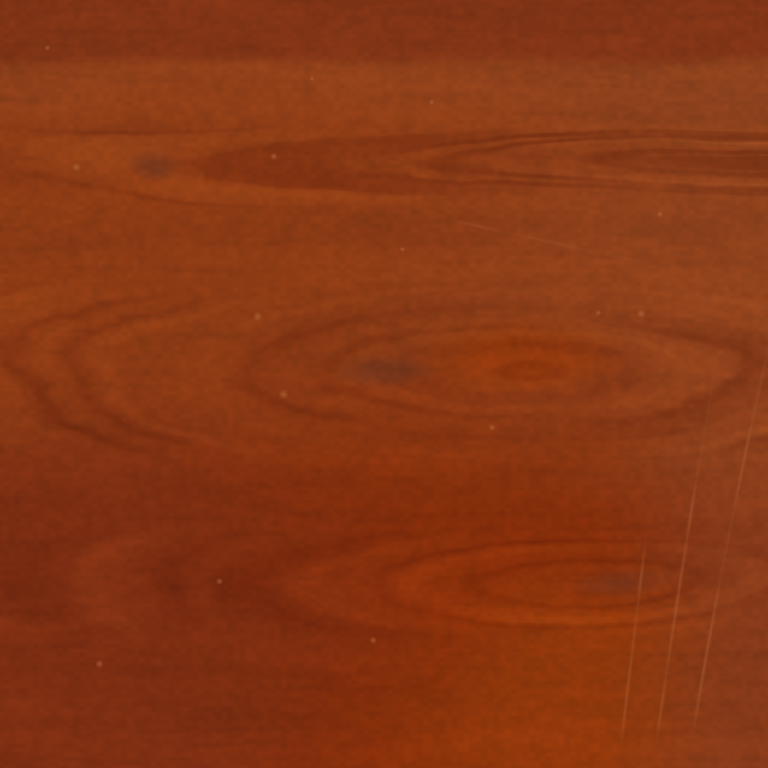
Reproduce this texture procedurally as a WebGL 2 fragment shader.

```glsl
#version 300 es
precision highp float;
// Varnished red-brown wood with horizontal grain, arched rings, knots and faint scratches.
uniform vec2 u_resolution;
out vec4 fragColor;

const vec3 SIENNA   = vec3(0.55, 0.23, 0.08);
const vec3 MAHOGANY = vec3(0.49, 0.18, 0.07);
const vec3 DEEP_RED = vec3(0.53, 0.18, 0.04);
const vec3 TAN      = vec3(0.57, 0.27, 0.12);
const vec3 ORANGE   = vec3(0.575, 0.22, 0.045);
const vec3 DUSTY    = vec3(0.52, 0.23, 0.11);
const vec3 KNOT     = vec3(0.40, 0.20, 0.13);
const vec3 PALE     = vec3(0.72, 0.44, 0.26);

const float BAND_TOP = 0.79;       // height of the first ring band
const float BAND_STEP = 0.272;     // drop to the next band
const vec3 BAND_HALF = vec3(0.046, 0.105, 0.065);
const vec3 RING_CENTER = vec3(1.02, 0.69, 0.76);
const vec3 RING_LENGTH = vec3(0.75, 0.50, 0.35);
const vec3 RING_COUNT = vec3(13.0, 14.0, 9.0);
const float RING_DEPTH = 0.16;
const float STREAK_DEPTH = 0.13;
const float PORE_DEPTH = 0.035;
const float MOTTLE_DEPTH = 0.125;
const float SCRATCH_WIDTH = 0.0038;
const float SPECK_GRID = 26.0;

float hash(vec2 p) {
  vec3 q = fract(vec3(p.xyx) * 0.1031);
  q += dot(q, q.yzx + 33.33);
  return fract((q.x + q.y) * q.z);
}

float noise(vec2 p) {
  vec2 cell = floor(p), f = fract(p);
  f = f * f * (3.0 - 2.0 * f);
  return mix(mix(hash(cell), hash(cell + vec2(1, 0)), f.x),
             mix(hash(cell + vec2(0, 1)), hash(cell + vec2(1, 1)), f.x), f.y);
}

float fbm(vec2 p) {
  float sum = 0.0, gain = 0.5;
  for (int i = 0; i < 4; i++) {
    sum += gain * noise(p);
    p = p * 2.03 + 17.7;
    gain *= 0.5;
  }
  return sum / 0.9375;
}

// Broad drift of the varnish colour over the board
vec3 boardColor(vec2 p) {
  vec2 q = p + 0.22 * (vec2(fbm(p * vec2(2, 5)), fbm(p * vec2(2, 5) + 40.0)) - 0.5);
  vec3 upper = mix(SIENNA, TAN, smoothstep(0.3, 1.0, q.x) * 0.75);
  upper = mix(upper, TAN, 0.45 * smoothstep(0.78, 0.9, q.y));
  vec3 lower = mix(MAHOGANY, DEEP_RED, smoothstep(0.2, 0.6, q.x));
  lower = mix(lower, ORANGE, smoothstep(0.45, 0.75, q.x) * (1.0 - smoothstep(0.1, 0.3, q.y)));
  lower = mix(lower, DUSTY, 0.8 * smoothstep(0.78, 1.0, q.x));
  vec3 color = mix(lower, upper, smoothstep(0.38, 0.66, q.y + 0.1 * q.x));
  float glow = 1.0 - smoothstep(0.2, 1.0, length((p - vec2(0.68, 0.535)) / vec2(0.16, 0.06)));
  color = mix(color, ORANGE * 1.04, 0.8 * glow);
  float topStrip = smoothstep(0.915, 0.94, p.y + 0.012 * noise(p * 6.0));
  return mix(color, mix(MAHOGANY, DUSTY, 0.35), 0.85 * topStrip);
}

// Nested rings (x) and knot stain (y) of one horizontal band
vec2 ringBand(vec2 p, int i) {
  float id = float(i);
  float dy = p.y - BAND_TOP + id * BAND_STEP + 0.02 * (noise(vec2(p.x * 4.0, id * 7.3)) - 0.5);
  float across = dy / BAND_HALF[i];
  float along = (p.x - RING_CENTER[i]) / RING_LENGTH[i];
  float warp = 0.2 * (fbm(p * vec2(7, 16) + id * 9.1) - 0.5);
  float radius = length(vec2(along, across * 0.9)) + warp;
  float ring = noise(vec2(radius * RING_COUNT[i], id * 5.7 + 0.5 + p.x * 1.5));
  ring = smoothstep(0.45, 0.9, ring) - 0.6 * (1.0 - smoothstep(0.1, 0.45, ring));
  float fade = 0.45 + 0.8 * noise(p * vec2(7, 25) + id * 3.0);
  float mask = 1.0 - smoothstep(0.65, 1.25, abs(across));
  vec2 toKnot = vec2(p.x - 0.2 - 0.3 * id, dy) / vec2(0.03 + 0.02 * id, 0.019);
  float stain = 1.0 - smoothstep(0.2, 1.4, length(toKnot) + 5.0 * warp);
  return vec2(ring * mask * fade, stain);
}

// Slightly bowed scratches, leaning right on the right-hand side
float scratches(vec2 p) {
  float sum = 0.0;
  for (int i = 0; i < 3; i++) {
    float id = float(i);
    float x = 0.805 + 0.045 * id + (0.12 + 0.02 * id) * p.y + 0.03 * id * p.y * p.y;
    float line = 1.0 - smoothstep(0.0, SCRATCH_WIDTH, abs(p.x - x));
    float top = 0.32 + 0.2 * id;
    float span = smoothstep(0.02, 0.08, p.y) * (1.0 - smoothstep(top - 0.08, top, p.y));
    sum += line * span * (0.1 + 0.5 * noise(vec2(id * 8.0, p.y * 24.0)));
  }
  float slant = abs(p.y - 0.715 + 0.22 * (p.x - 0.58));
  float reach = smoothstep(0.57, 0.63, p.x) * (1.0 - smoothstep(0.78, 0.85, p.x));
  return sum + 0.6 * reach * (1.0 - smoothstep(0.0, SCRATCH_WIDTH, slant)) * noise(p * 30.0);
}

// Sparse pale dust flecks
float specks(vec2 p) {
  vec2 cell = floor(p * SPECK_GRID);
  vec2 center = 0.25 + 0.5 * vec2(hash(cell + 3.1), hash(cell + 8.7));
  float size = 0.08 + 0.13 * hash(cell + 5.5);
  float fleck = 1.0 - smoothstep(0.0, size, length(fract(p * SPECK_GRID) - center));
  return fleck * step(0.965, hash(cell + 21.0));
}

void main() {
  vec2 p = gl_FragCoord.xy / u_resolution;
  vec3 color = boardColor(p);
  // Rings and knots
  for (int i = 0; i < 3; i++) {
    vec2 band = ringBand(p, i);
    color *= 1.0 - RING_DEPTH * band.x * vec3(0.75, 1.15, 1.2);
    color = mix(color, KNOT, 0.5 * band.y);
  }
  // Long streaks, dark pores and fine mottling
  float streak = fbm(vec2(p.x * 2.0, p.y * 26.0 + 2.0 * noise(p * 4.0))) - 0.5;
  float pore = smoothstep(0.5, 1.0, noise(vec2(p.x * 10.0, p.y * 110.0 + noise(p * 9.0))));
  float mottle = 0.6 * noise(p * vec2(130, 170)) + 0.4 * noise(p * 70.0 + 31.0) - 0.5;
  color *= 1.0 + STREAK_DEPTH * streak - PORE_DEPTH * pore + MOTTLE_DEPTH * mottle;
  // Surface wear
  color = mix(color, PALE, clamp(0.55 * scratches(p) + 0.5 * specks(p), 0.0, 1.0));
  fragColor = vec4(color, 1.0);
}
```
